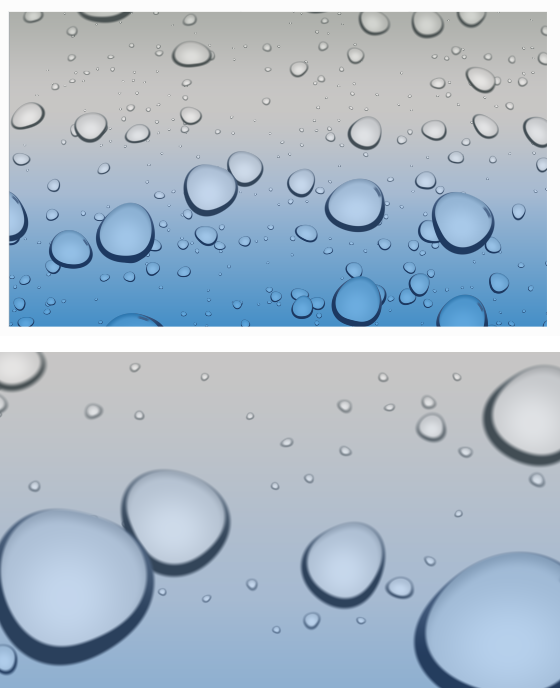
Top, the full canvas; bottom, a detail of the centre.
Reproduce this texture procedurally as a WebGL 2 fragment shader.

```glsl
#version 300 es
precision highp float;
// Water drops on a glossy sheet fading from blue to warm grey, in a white frame.

#define DEEP_BLUE vec3(0.27, 0.56, 0.78)
#define PALE_BLUE vec3(0.64, 0.725, 0.825)
#define WARM_GREY vec3(0.78, 0.775, 0.77)
#define TOP_SHADE vec3(0.67, 0.68, 0.66)
#define RIM_NAVY vec3(0.11, 0.22, 0.38)
#define RIM_GREY vec3(0.29, 0.32, 0.32)
#define FRAME_MIN vec2(0.0156, 0.028)
#define FRAME_MAX vec2(0.9766, 0.965)
#define JITTER 0.52
#define NEAR_BLUR 0.0017
#define FAR_BLUR 0.0055

uniform vec2 u_resolution;
out vec4 fragColor;

vec4 hash42(vec2 p) {
    vec4 h = fract(p.xyxy * vec4(0.1031, 0.1030, 0.0973, 0.1099));
    h += dot(h, h.wzxy + 33.33);
    return fract((h.xxyz + h.yzzw) * h.zywx);
}

// Height on the sheet: 0 at the lower edge, 1 at the upper edge
float sheetHeight(float y) {
    return (y - FRAME_MIN.y) / (FRAME_MAX.y - FRAME_MIN.y);
}

vec3 sheetColor(float v) {
    vec3 c = mix(DEEP_BLUE, PALE_BLUE, clamp(v / 0.42, 0.0, 1.0));
    c = mix(c, WARM_GREY, smoothstep(0.36, 0.70, v));
    return mix(c, TOP_SHADE, smoothstep(0.72, 1.05, v));
}

// One drop: q is in drop radii, soft is the edge width in radii
vec3 paintDrop(vec3 under, vec2 q, float soft, float v, vec4 rnd, float accent) {
    float angle = atan(q.y, q.x);
    float wobble = 1.0 + 0.05 * sin(2.0 * angle + 6.28 * rnd.x)
                       + 0.045 * sin(3.0 * angle + 6.28 * rnd.y);
    float radius = length(q) / wobble;
    float body = 1.0 - smoothstep(1.0 - soft, 1.0 + soft, radius);

    // Bright lens, shifted up to leave a dark crescent below
    float lensRadius = length(q - vec2(0.0, 0.125)) / wobble;
    float lens = 1.0 - smoothstep(0.89 - soft, 0.89 + soft, lensRadius);
    float glow = 1.0 - smoothstep(0.1, 1.0, length(q + vec2(0.0, 0.15)));
    vec3 fill = sheetColor(v) + 0.02 + mix(0.06, 0.12, v) * glow;
    fill -= 0.12 * smoothstep(0.78, 1.02, radius);
    vec3 rim = mix(RIM_NAVY, RIM_GREY, smoothstep(0.25, 0.75, v));
    rim += 0.13 * smoothstep(0.0, 0.9, q.y + 0.3);

    // Short dark arc inside the upper shoulder
    float arc = 1.0 - smoothstep(0.025, 0.045 + soft, abs(radius - 0.88));
    arc *= 1.0 - smoothstep(0.12, 0.3, abs(angle - 0.65));
    vec3 drop = mix(rim, fill, lens);
    drop = mix(drop, rim, 0.8 * arc * accent);
    return mix(under, drop, body);
}

// Jittered cells, each holding at most one drop; sizes are in canvas heights
vec3 scatterDrops(vec3 color, vec2 p, float cell, vec2 sizes, vec2 chance, float seed) {
    vec2 grid = p / cell + vec2(0.37, 0.61) * seed;
    vec2 home = floor(grid);
    for (int j = -1; j <= 1; j++) {
        for (int i = -1; i <= 1; i++) {
            vec2 id = home + vec2(i, j);
            vec4 place = hash42(id + seed * 17.3 + 40.0);
            vec4 shape = hash42(id + seed * 31.7 + 90.0);
            vec2 offset = (grid - id - 0.5 - JITTER * (place.xy - 0.5)) * cell;
            vec2 center = p - offset;
            float v = clamp(sheetHeight(center.y), 0.0, 1.0);

            // Layered sines gather the drops into loose clusters
            float cluster = 0.75 + 0.3 * sin(9.0 * center.x + 4.0 * center.y + seed)
                                 + 0.25 * sin(13.0 * center.y - 6.0 * center.x);
            float present = mix(chance.x, chance.y, smoothstep(0.35, 0.65, v));
            if (place.z > present * mix(cluster, 1.0, smoothstep(0.05, 0.15, cell))) continue;

            float size = mix(sizes.x, sizes.y, place.w * place.w) * mix(1.12, 0.82, v);
            if (length(offset) > 1.7 * size + 0.01) continue;

            // Flatter far away, leaning outwards from the middle
            float tilt = (0.8 - center.x) * 0.5 + (shape.z - 0.5) * 0.75;
            float wide = mix(0.92, 1.18, shape.w) + 0.07 * v;
            float s = sin(tilt), c = cos(tilt);
            vec2 q = mat2(c, -s, s, c) * offset / (size * vec2(wide, 1.0 / wide));
            float blur = max(mix(NEAR_BLUR, FAR_BLUR, v * v), 0.6 / u_resolution.y);
            float soft = min(blur / size, 0.45);
            float accent = step(0.06, size) * step(0.4, shape.x);
            color = paintDrop(color, q, soft, v, shape, accent);
        }
    }
    return color;
}

void main() {
    vec2 uv = gl_FragCoord.xy / u_resolution;
    vec2 p = gl_FragCoord.xy / u_resolution.y;
    vec3 color = sheetColor(sheetHeight(p.y));

    // Fine beads first, large drops on top
    color = scatterDrops(color, p, 0.036, vec2(0.0035, 0.0085), vec2(0.30, 0.34), 1.0);
    color = scatterDrops(color, p, 0.082, vec2(0.011, 0.024), vec2(0.42, 0.42), 2.0);
    color = scatterDrops(color, p, 0.172, vec2(0.028, 0.060), vec2(0.48, 0.58), 3.0);
    color = scatterDrops(color, p, 0.345, vec2(0.068, 0.115), vec2(0.80, 0.06), 4.0);

    // White frame with a thin grey line along the left edge
    vec2 edge = min(uv - FRAME_MIN, FRAME_MAX - uv) * u_resolution / u_resolution.y;
    float feather = 0.5 / u_resolution.y;
    float inside = smoothstep(-feather, feather, min(edge.x, edge.y));
    float line = 1.0 - smoothstep(0.001, 0.004, (uv.x - FRAME_MIN.x) * u_resolution.x / u_resolution.y);
    color = mix(color, vec3(0.62, 0.65, 0.68), 0.7 * line);
    fragColor = vec4(mix(vec3(0.99), color, inside), 1.0);
}
```
